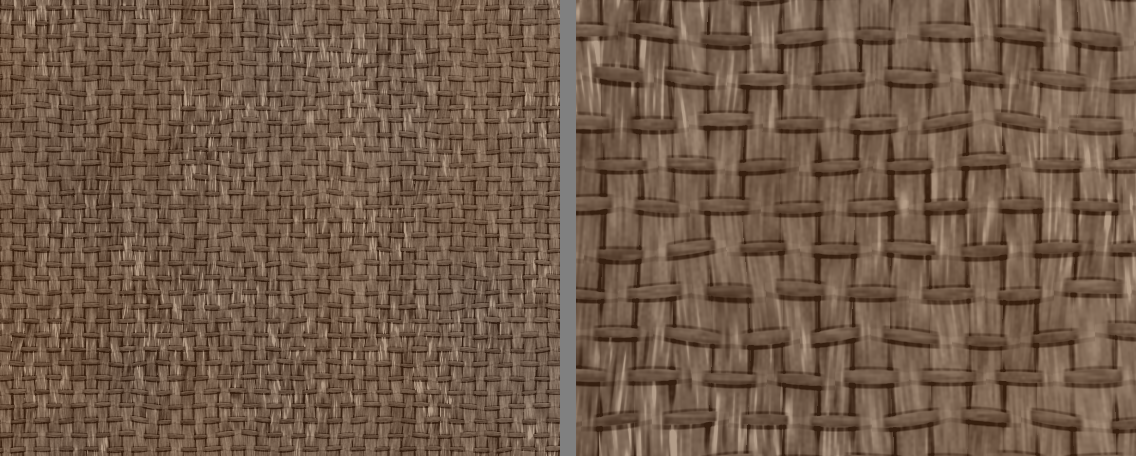
Left, the full canvas; right, a detail of the centre.
Reproduce this texture procedurally as a Shadertoy shader.

```glsl
const vec2 WEAVE_COUNT = vec2(46.0, 32.0);
const vec3 DARK_BROWN = vec3(0.21, 0.12, 0.06);
const vec3 PALE_STRAW = vec3(0.66, 0.57, 0.49);

float hash(vec2 p) {
    vec3 a = fract(p.xyx * 0.1031);
    a += dot(a, a.yzx + 33.33);
    return fract((a.x + a.y) * a.z);
}

float noise(vec2 p) {
    vec2 cell = floor(p);
    vec2 f = fract(p);
    f = f * f * (3.0 - 2.0 * f);
    float low = mix(hash(cell), hash(cell + vec2(1, 0)), f.x);
    float high = mix(hash(cell + vec2(0, 1)), hash(cell + vec2(1, 1)), f.x);
    return mix(low, high, f.y);
}

// Uneven spacing of the hand-laid strips and threads
vec2 bend(vec2 p) {
    float dx = noise(p * vec2(0.7, 0.3)) - 0.5;
    float dy = noise(p * vec2(0.3, 0.6) + 71.0) - 0.5;
    return p + vec2(0.26 * dx, 0.26 * dy);
}

// Soft band: 1 inside halfWidth, 0 outside
float band(float d, float halfWidth, float soft) {
    return 1.0 - smoothstep(halfWidth - soft, halfWidth + soft, abs(d));
}

// Vertical grain, with pale splinters and dark cracks
float fibre(vec2 p, float seed, float roughness) {
    float coarse = noise(p * vec2(5.0, 0.9) + seed * 91.0);
    float fine = noise(p * vec2(12.0, 1.8) + seed * 57.0);
    float grain = 0.22 * (coarse - 0.5) + 0.26 * (fine - 0.5);
    float splinter = smoothstep(0.56, 0.92, 0.5 * (coarse + fine));
    float crack = smoothstep(0.74, 0.95, 1.0 - coarse);
    return grain + roughness * (0.5 * splinter - 0.25 * crack);
}

// Flat strip between dark gaps; t runs from -1 to 1 along the strip
float stripTone(vec2 p, float x, float t, float seed, float columnSeed, float px) {
    float roughness = smoothstep(0.25, 0.8, noise(p * 0.25 + 13.0));
    float lean = (seed - 0.5) * 0.3 * t;
    float tone = 0.57 + 0.16 * (seed - 0.5) + 0.08 * (columnSeed - 0.5);
    tone += fibre(vec2(p.x + lean, p.y), seed, roughness);
    tone += 0.06 - 0.12 * t * t;

    // Broken shadow in the gap, stronger on the left
    float wear = noise(p * vec2(1.0, 1.3) + 33.0);
    float gap = band(0.5 - abs(x), 0.03 + 0.07 * wear, max(0.8 * px, 0.04));
    float depth = smoothstep(0.1, 0.7, wear) * (x < 0.0 ? 0.42 : 0.27);
    return tone - gap * (0.10 + depth);
}

// Thin cross thread, reaching past its column and diving under the next
float addThread(float base, vec2 p, float x, float y, float seed, float px) {
    float tilt = 0.16 * (hash(vec2(seed * 97.0, 5.0)) - 0.5);
    float offset = y - 0.10 * (seed - 0.5) - tilt * x;
    float halfWidth = 0.11 + 0.05 * seed - 0.06 * x * x;
    float soft = max(0.6 * px, 0.03);
    float reach = band(x, 0.62 + 0.12 * seed, 0.08);
    float below = band(offset + halfWidth + 0.05, 0.055, soft);
    float above = band(offset - halfWidth - 0.03, 0.04, soft);
    float body = band(offset, halfWidth, soft);

    float twist = noise(vec2(p.x * 2.5, p.y * 14.0)) - 0.5;
    float threadTone = 0.47 + 0.16 * (seed - 0.5) + 0.24 * twist;
    threadTone += 0.10 * clamp(offset / halfWidth, -1.0, 1.0);
    threadTone -= 0.16 * smoothstep(0.40, 0.70, abs(x));

    float shaded = base - reach * (0.46 * below + 0.26 * above);
    // Ridge pressed into the strip that covers the hidden thread
    shaded += (1.0 - reach) * (0.07 * body - 0.10 * below);
    return mix(shaded, threadTone, body * reach);
}

// Broad uneven light, brighter toward the upper right
float lightTone(vec2 uv) {
    float cloud = noise(uv * vec2(5.0, 3.0) + 20.0) - 0.5;
    return 0.07 * (uv.x - 0.5) + 0.03 * (uv.y - 0.5) + 0.05 * cloud;
}

void mainImage(out vec4 fragColor, in vec2 fragCoord) {
    vec2 uv = fragCoord / iResolution.xy;
    float px = WEAVE_COUNT.y / iResolution.y;
    vec2 p = bend(uv * WEAVE_COUNT);
    vec2 cell = floor(p);
    vec2 local = fract(p) - 0.5;

    // Each strip piece spans two rows, staggered between columns
    float pieceY = 0.5 * (p.y - 1.5 + mod(cell.x, 2.0));
    float t = 2.0 * fract(pieceY) - 1.0;
    float stripSeed = hash(vec2(cell.x, floor(pieceY)) + 200.0);
    float columnSeed = hash(vec2(cell.x, 9.0));
    float tone = stripTone(p, local.x, t, stripSeed, columnSeed, px);

    // Nearest column in this row where the thread lies on top
    float hidden = 1.0 - mod(cell.x + cell.y, 2.0);
    float shift = hidden * (local.x < 0.0 ? -1.0 : 1.0);
    float threadSeed = hash(vec2(cell.x + shift, cell.y) + 400.0);
    tone = addThread(tone, p, local.x - shift, local.y, threadSeed, px);
    tone += lightTone(uv) + 0.10 * (noise(p * 10.0) - 0.5);

    // Slight drift between warm and grey brown
    float warmth = noise(p * 0.18 + 50.0) - 0.5 - 0.4 * (uv.x - 0.5);
    vec3 color = mix(DARK_BROWN, PALE_STRAW, clamp(tone, 0.0, 1.1));
    color += 0.02 * warmth * vec3(1.0, 0.0, -1.0);
    fragColor = vec4(color, 1.0);
}
```
